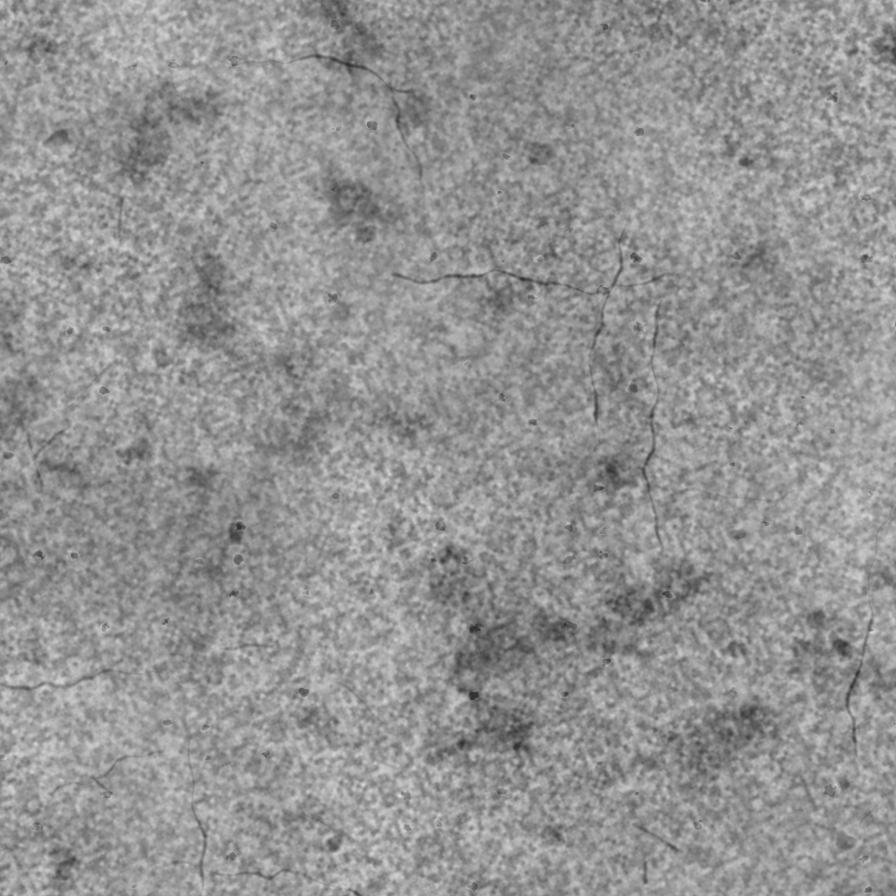
Write a WebGL 1 fragment shader that draws this texture.

```glsl
precision highp float;
uniform vec2 u_resolution;

#define BASE_TONE 0.587
#define MOTTLE 0.24
#define GRAIN 0.25
#define GRAIN_SCALE 185.0
#define STAIN_DEPTH 0.17
#define PIT_DEPTH 0.19
#define PIT_GRID 9.0
#define SPECK_GRID 27.0
#define CRACK_DEPTH 0.24
#define CRACK_WIDTH 0.0034
#define CRACK_COUNT 11
#define SCRATCH_COUNT 14

float hash(vec2 p) {
  vec3 h = fract(vec3(p.xyx) * 0.1031);
  h += dot(h, h.yzx + 33.33);
  return fract((h.x + h.y) * h.z);
}

float noise(vec2 p) {
  vec2 cell = floor(p), f = fract(p);
  f = f * f * (3.0 - 2.0 * f);
  float low = mix(hash(cell), hash(cell + vec2(1.0, 0.0)), f.x);
  float high = mix(hash(cell + vec2(0.0, 1.0)), hash(cell + 1.0), f.x);
  return mix(low, high, f.y);
}

vec2 rotate(vec2 p, float angle) {
  float c = cos(angle), s = sin(angle);
  return vec2(c * p.x + s * p.y, c * p.y - s * p.x);
}

float fbm(vec2 p) {
  float sum = 0.0, amplitude = 0.5;
  for (int i = 0; i < 5; i++) {
    sum += amplitude * noise(p);
    p = rotate(p, 0.65) * 2.03 + 17.3;
    amplitude *= 0.5;
  }
  return sum / 0.97;
}

// Sparse ragged hollows, one at most per cell: x = hollow, y = pale rim
vec2 pits(vec2 p, float grid, float density, float seed) {
  vec2 cell = floor(p * grid), key = cell + seed;
  vec2 centre = 0.35 + 0.3 * vec2(hash(key + 11.0), hash(key + 37.0));
  vec2 q = rotate(fract(p * grid) - centre, hash(key + 5.0) - 0.5);
  q.y *= 1.0 + 0.7 * hash(key + 71.0);
  float radius = mix(0.06, 0.18, hash(key + 53.0));
  float ragged = 0.16 * (noise(p * grid * 11.0 + seed) - 0.5);
  float d = length(q) + ragged - radius;
  float present = step(hash(key), density);
  float hollow = 1.0 - smoothstep(-0.06, 0.03, d);
  float rim = smoothstep(0.0, 0.04, d) * (1.0 - smoothstep(0.04, 0.1, d));
  return present * vec2(hollow, rim);
}

// Wandering line along x, tapered at its ends and broken in places
float crack(vec2 q, float halfLength, float wander, float seed) {
  float bend = 0.016 * sin(q.x * 12.0 + seed) + 0.006 * sin(q.x * 37.0 + seed * 2.3)
             + 0.0025 * sin(q.x * 101.0 + seed * 3.7);
  bend += 0.006 * (noise(vec2(q.x * 75.0, seed)) - 0.5);
  float d = abs(q.y - wander * bend);
  float strength = smoothstep(0.2, 0.65, noise(vec2(q.x * 26.0, seed + 9.0)));
  float width = max(CRACK_WIDTH * mix(0.6, 1.2, strength), 1.2 / u_resolution.y);
  float taper = 1.0 - smoothstep(halfLength * 0.7, halfLength, abs(q.x));
  return (1.0 - smoothstep(0.0, width, d)) * taper * mix(0.3, 1.0, strength);
}

float crackNetwork(vec2 p) {
  float dark = 0.0;
  for (int i = 0; i < CRACK_COUNT; i++) {
    float k = float(i);
    vec2 origin = vec2(fract(0.12 + k * 0.618), fract(0.14 + k * 0.387));
    float upright = step(0.5, fract(k * 0.5 + 0.25));
    float angle = 1.57 * upright + 0.5 * (hash(vec2(k, 3.0)) - 0.5);
    float size = mix(0.06, 0.19, hash(vec2(k, 8.0)));
    float depth = mix(0.45, 1.0, hash(vec2(k, 14.0)));
    dark = max(dark, depth * crack(rotate(p - origin, angle), size, 1.0, k * 7.1));
  }
  for (int i = 0; i < SCRATCH_COUNT; i++) {
    float k = float(i) + 40.0;
    vec2 origin = vec2(hash(vec2(k, 1.0)), hash(vec2(k, 2.0)));
    float angle = 3.14 * hash(vec2(k, 4.0));
    float size = mix(0.015, 0.045, hash(vec2(k, 6.0)));
    dark = max(dark, 0.7 * crack(rotate(p - origin, angle), size, 0.4, k));
  }
  return dark;
}

void main() {
  vec2 p = gl_FragCoord.xy / u_resolution;

  // Cloudy cement and sandy grain
  float tone = BASE_TONE + MOTTLE * (fbm(p * 5.0 + 3.0) - 0.5);
  vec2 g = rotate(p, 0.4) * GRAIN_SCALE;
  float grain = noise(g) - 0.5 + 0.45 * (noise(g * 0.47 + 31.0) - 0.5)
              + 0.4 * (noise(rotate(g, 0.8) * 1.75 + 67.0) - 0.5);
  tone += GRAIN * grain * mix(0.75, 1.2, noise(p * 7.0 + 5.0));

  // Worn, rough stains gathered in a few regions
  float region = smoothstep(0.35, 0.7, noise(p * 3.2 + 21.0));
  float stain = smoothstep(0.56, 0.76, fbm(p * vec2(13.0, 17.0) + 50.0));
  tone -= STAIN_DEPTH * stain * region * mix(0.5, 1.3, noise(p * 90.0));

  // Pits, specks and cracks
  vec2 hollow = pits(p, PIT_GRID, 0.3, 90.0);
  vec2 speck = pits(p + 0.013, SPECK_GRID, 0.12, 210.0);
  tone -= PIT_DEPTH * (hollow.x * mix(0.4, 1.1, noise(p * 110.0)) + 0.8 * speck.x);
  tone += 0.035 * (hollow.y + speck.y);
  tone -= CRACK_DEPTH * crackNetwork(p);

  gl_FragColor = vec4(vec3(clamp(tone, 0.2, 0.85)), 1.0);
}
```
